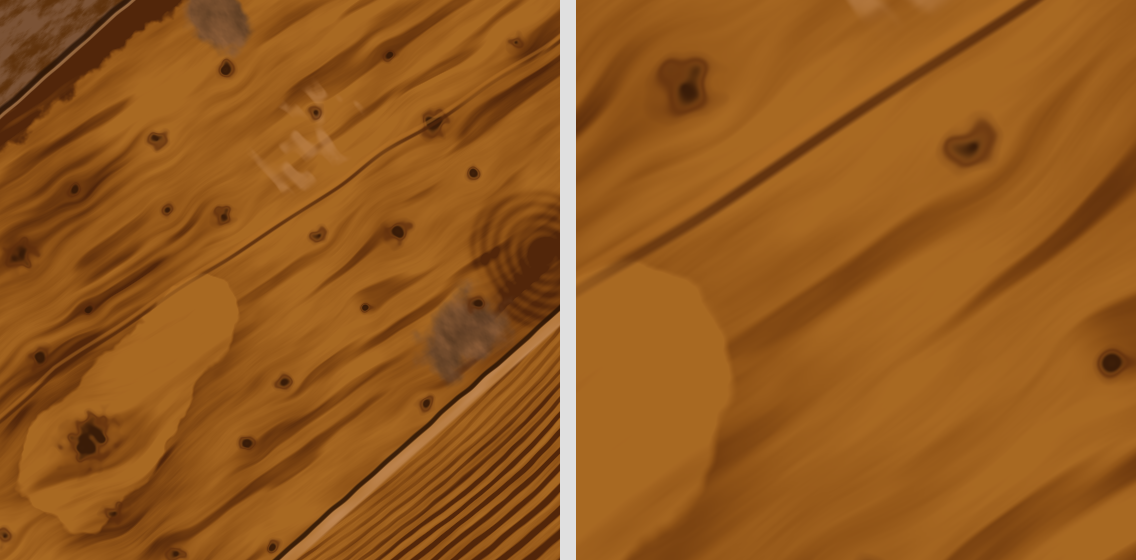
Left, the full canvas; right, a detail of the centre.
This texture is drawn by a Shadertoy shader. Its source:

```glsl
// Stained pine boards laid on a diagonal: a wide knotty board between two seams.
// In board space (x along the grain, y across) stretched noise makes the grain,
// a jittered grid scatters the knots, and soft masks add stains and resin.
#define BOARD_ANGLE 0.725
#define LOW_SEAM -0.33
#define HIGH_SEAM 0.591
#define KNOT_CELL 0.17
#define KNOT_CHANCE 0.62
#define LIGHT vec3(0.66, 0.41, 0.135)
#define HONEY vec3(0.57, 0.33, 0.09)
#define BROWN vec3(0.46, 0.245, 0.06)
#define DARK vec3(0.32, 0.15, 0.04)
#define GREY vec3(0.46, 0.31, 0.2)
#define PALE vec3(0.75, 0.53, 0.33)

float hash(vec2 p) {
    vec3 q = fract(vec3(p.xyx) * 0.1031);
    q += dot(q, q.yzx + 33.33);
    return fract((q.x + q.y) * q.z);
}
float noise(vec2 p) {
    vec2 i = floor(p), f = fract(p);
    f = f * f * (3.0 - 2.0 * f);
    return mix(mix(hash(i), hash(i + vec2(1, 0)), f.x),
               mix(hash(i + vec2(0, 1)), hash(i + vec2(1, 1)), f.x), f.y);
}
// Fractal noise centred on zero
float fbm(vec2 p) {
    float sum = -0.5, amp = 0.53;
    for (int i = 0; i < 4; i++) {
        sum += amp * noise(p);
        p = p * 2.03 + 17.3;
        amp *= 0.5;
    }
    return sum;
}
float below(float edge, float soft, float x) {
    return 1.0 - smoothstep(edge - soft, edge + soft, x);
}
vec3 stain(float tone) {
    vec3 c = mix(DARK, BROWN, clamp(tone / 0.35, 0.0, 1.0));
    c = mix(c, HONEY, clamp((tone - 0.35) / 0.3, 0.0, 1.0));
    return mix(c, LIGHT, clamp((tone - 0.65) / 0.35, 0.0, 1.0));
}
// Soft elliptical mask with a ragged rim
float patchMask(vec2 p, vec2 centre, vec2 size) {
    return below(0.88, 0.22, length((p - centre) / size) + 0.9 * fbm(p * 22.0));
}
// x bends the grain, y is the dark core, z the ringed body
vec3 knot(vec2 p, vec2 centre, float r) {
    vec2 d = p - centre;
    float dist = length(d * vec2(0.85, 1)) / r + 0.8 * (noise(p * 75.0) - 0.5);
    return vec3(-0.8 * d.y * exp(-dot(d, d) / (r * r * 7.0)), below(0.45, 0.2, dist),
                below(1.0, 0.3, dist) * (0.75 + 0.25 * sin(dist * 11.0)));
}
vec3 allKnots(vec2 p) {
    vec3 sum = knot(p, vec2(0.26, 0.052), 0.043);
    vec2 cell = floor(p / KNOT_CELL);
    for (int k = 0; k < 9; k++) {
        vec2 id = cell + vec2(k % 3 - 1, k / 3 - 1), seed = id + 40.0;
        if (hash(seed + 3.7) > KNOT_CHANCE) continue;
        vec2 jitter = 0.15 + 0.7 * vec2(hash(seed + 11.1), hash(seed + 27.9));
        float r = mix(0.011, 0.03, pow(hash(seed + 51.3), 3.0));
        sum += knot(p, (id + jitter) * KNOT_CELL, r);
    }
    return sum;
}

vec3 mainBoard(vec2 p) {
    vec3 knots = allKnots(p);
    float across = p.y + 0.1 * p.x + knots.x + 0.035 * fbm(p * vec2(3, 5));
    float crack = p.y - 0.188 + 0.145 * max(p.x - 0.3, 0.0) + 0.012 * (noise(p * 9.0) - 0.5);
    // Blotches, fibres and dark streaks
    float tone = 0.79 + 1.05 * fbm(p * vec2(4, 7) + 5.0);
    tone += 0.6 * fbm(vec2(p.x * 7.0, across * 60.0));
    float streak = smoothstep(0.6, 0.85, noise(vec2(p.x * 6.0, across * 48.0) + 9.0));
    tone -= 0.5 * streak * smoothstep(0.4, 0.65, noise(p * vec2(4, 6) + 31.0));
    // Growth lines above the crack
    float rings = 0.5 + 0.5 * sin(across * 250.0 + 5.0 * noise(p * vec2(4, 9)));
    rings *= smoothstep(0.0, 0.06, crack) * below(0.65, 0.2, p.x);
    tone -= 0.4 * rings * smoothstep(0.25, 0.7, noise(p * vec2(5, 10)));
    // Pale tongue around the main knot, darker outside its rim
    float reach = clamp((p.x - 0.22) / 0.36, 0.0, 1.0);
    float tongue = length(p - mix(vec2(0.22, 0.035), vec2(0.58, 0.09), reach));
    tongue += 0.055 * fbm(p * 13.0) - mix(0.115, 0.065, reach);
    float inside = below(0.0, 0.004, tongue);
    tone += 0.25 * inside - 0.27 * (1.0 - inside) * exp(-max(tongue, 0.0) * 20.0);
    // Ragged stain by the upper seam and a ringed corner
    tone -= 0.75 * below(0.053, 0.009, HIGH_SEAM - p.y + 0.05 * fbm(p * 28.0));
    float corner = length((p - vec2(1.09, -0.24)) * vec2(1, 0.85));
    float heart = below(0.115, 0.015, corner + 0.03 * (noise(p * 14.0) - 0.5));
    vec3 c = stain(tone - heart * (0.38 + 0.12 * sin(corner * 320.0)));
    // Weathered grey patches and pale worn flecks
    float grey = max(patchMask(p, vec2(0.89, -0.245), vec2(0.09, 0.075)),
                     patchMask(p, vec2(0.93, 0.47), vec2(0.055, 0.07)));
    c = mix(c, GREY * (0.95 + 0.7 * fbm(p * vec2(45, 25))), 0.85 * grey);
    float worn = patchMask(p, vec2(0.91, 0.2), vec2(0.12, 0.07));
    c = mix(c, PALE, 0.55 * worn * smoothstep(0.5, 0.75, noise(p * vec2(60, 28))));
    // Knots, then the long crack with its lit lip
    c = mix(c, DARK * 1.12, 0.7 * clamp(knots.z, 0.0, 1.0));
    c = mix(c, DARK * 0.6, 0.85 * clamp(knots.y, 0.0, 1.0));
    float open = smoothstep(0.3, 0.7, noise(vec2(p.x * 11.0, 4)));
    c = mix(c, DARK, (0.25 + 0.55 * open) * below(0.003, 0.002, abs(crack)));
    return mix(c, LIGHT * 1.06, 0.5 * below(0.003, 0.002, abs(crack - 0.008)));
}
// Ribbed board with a pale bevelled edge
vec3 lowBoard(vec2 p) {
    float depth = LOW_SEAM - p.y;
    float s = depth + 0.2 * pow(abs(p.x - 0.72), 2.0) + 0.018 * fbm(p * vec2(5, 12));
    float rib = 0.5 + 0.5 * sin(6.2832 * (75.0 - 80.0 * s) * s);
    float strength = mix(0.3, 1.0, smoothstep(0.04, 0.17, depth));
    float tone = 0.8 - strength * smoothstep(0.35, 0.95, rib) + 0.7 * fbm(vec2(p.x * 10.0, s * 110.0));
    vec3 bevel = mix(LIGHT, PALE, 0.35 + 0.65 * noise(p * vec2(18, 120)));
    return mix(stain(tone), bevel, below(0.02, 0.003, depth));
}

void mainImage(out vec4 fragColor, in vec2 fragCoord) {
    vec2 uv = fragCoord / iResolution.xy;
    vec2 axis = vec2(cos(BOARD_ANGLE), sin(BOARD_ANGLE));
    vec2 p = vec2(dot(uv, axis), dot(uv, vec2(-axis.y, axis.x)));
    float wobble = 0.003 * (noise(p * 30.0) - 0.5);
    float low = p.y - LOW_SEAM + wobble, high = p.y - HIGH_SEAM + wobble;
    vec3 rough = mix(BROWN * 0.8, GREY * 1.05, smoothstep(-0.25, 0.2, fbm(p * vec2(28, 70))));
    vec3 c = mix(mainBoard(p), lowBoard(p), below(0.0, 0.0015, low));
    c = mix(rough, c, below(0.0, 0.0015, high));
    // Shadow gaps and the lit upper edge
    c = mix(c, DARK * 0.5, 0.85 * below(0.004, 0.002, abs(low - 0.004)));
    c = mix(c, DARK * 0.5, 0.85 * below(0.005, 0.003, abs(high - 0.008)));
    c = mix(c, PALE * 0.85, 0.8 * below(0.0025, 0.0015, abs(high)));
    fragColor = vec4(c, 1);
}
```
